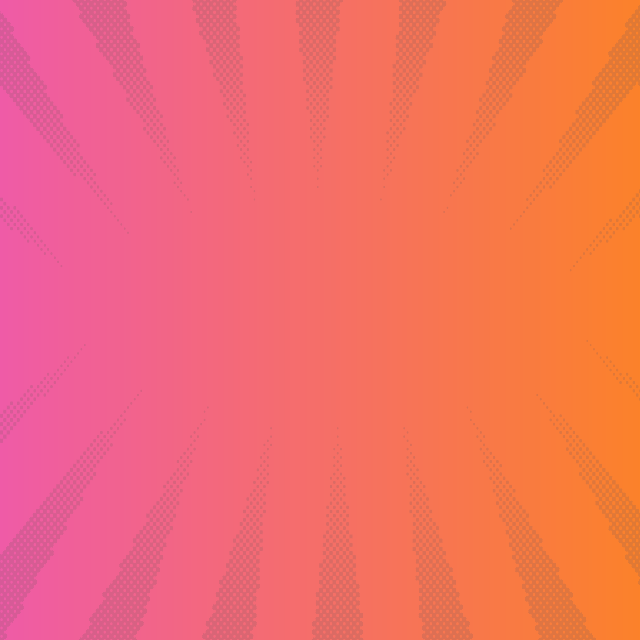
Reproduce this background procedurally as a Shadertoy shader.

```glsl
// A pink-to-orange horizontal gradient with two fans of halftone rays.
// Each fan spreads from a centre in the far half; its wedges open towards the
// canvas edge and are printed as staggered dots that grow outwards.

#define PINK        vec3(0.937, 0.357, 0.655)
#define ORANGE      vec3(0.986, 0.508, 0.165)
#define INK         vec3(0.420, 0.340, 0.360)
#define INK_OPACITY 0.19
#define DOT_CELL    vec2(0.0104, 0.0130)
#define DOT_ORIGIN  vec2(0.4236, 0.3438)
#define RAY_STEP    0.200
#define RAY_LIMIT   4.0
#define RAY_SPREAD  0.118
#define TONE_MIN    0.12
#define TONE_GROWTH 1.75

const float TAU = 6.2831853;

// Ink tone of one fan; fromCentre points outwards along +y, zero off the rays.
float fanTone(vec2 fromCentre, float tipRadius, float angleStep) {
    float angle = atan(fromCentre.x, fromCentre.y);
    float index = clamp(round(angle / angleStep), -RAY_LIMIT, RAY_LIMIT);
    float order = abs(index);
    float radius = length(fromCentre);

    // Outer rays start a little farther out and open more slowly
    float beyondTip = radius - tipRadius - 0.0020 * order * order;
    float spread = RAY_SPREAD - 0.014 * order + 0.0022 * order * order;
    float offAxis = radius * abs(angle - index * angleStep);

    float inside = step(offAxis, beyondTip * spread);
    return inside * min(TONE_MIN + TONE_GROWTH * beyondTip, 0.74);
}

// Tone of both fans at a point of the canvas.
float rayTone(vec2 p) {
    float upper = fanTone(p - vec2(0.497, 0.215), 0.475, RAY_STEP * 1.028);
    vec2 down = p - vec2(0.528, 0.844);
    float lower = fanTone(vec2(down.x, -down.y), 0.497, RAY_STEP);
    return max(upper, lower);
}

// Dot coverage on a diagonal lattice; the tone is read once per dot centre.
float halftone(vec2 p, float softness) {
    vec2 cell = (p - DOT_ORIGIN) / DOT_CELL;
    vec2 lattice = vec2(cell.x + cell.y, cell.x - cell.y);
    vec2 nearest = round(lattice);
    vec2 dotCentre = 0.5 * vec2(nearest.x + nearest.y, nearest.x - nearest.y);

    float tone = rayTone(dotCentre * DOT_CELL + DOT_ORIGIN);
    vec2 wave = cos(TAU * lattice);
    float screen = 0.5 + 0.25 * (wave.x + wave.y);
    float dots = smoothstep(-softness, softness, screen - (1.0 - tone));
    return dots * step(0.001, tone);
}

void mainImage(out vec4 fragColor, in vec2 fragCoord) {
    vec2 uv = fragCoord / iResolution.xy;
    float softness = 95.0 / min(iResolution.x, iResolution.y);

    // Background gradient, then the printed rays
    vec3 color = mix(PINK, ORANGE, uv.x);
    color = mix(color, INK, INK_OPACITY * halftone(uv, softness));
    fragColor = vec4(color, 1.0);
}
```
